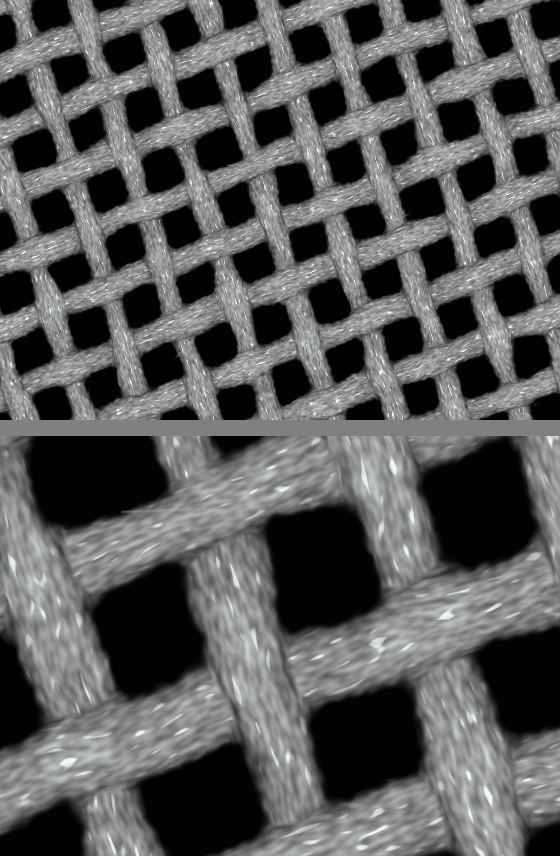
Top: the whole. Bottom: its middle third, enlarged.
This texture is drawn by a Shadertoy shader. Its source:

```glsl
// Slanted open plain weave of fuzzy grey fibre strands over black gaps.

// Lattice steps and one gap centre, in canvas heights
#define STEP_ACROSS vec2(0.1319, 0.0514)
#define STEP_DOWN   vec2(0.0441, -0.1398)
#define GAP_ORIGIN  vec2(0.0781, 0.6354)
// Strand shape, in lattice cells
#define HALF_WIDTH  vec2(0.195, 0.210)
#define CORNER      0.13
#define WOBBLE      0.085
#define EDGE_BLUR   0.0035
// Surface
#define GAP_COLOR   vec3(0.008)
#define FIBRE_TINT  vec3(0.99, 1.01, 1.0)
#define GLINT       0.34
#define HAIRS       12

const float PI = 3.14159265;

vec2 hash22(vec2 p) {
    vec3 q = fract(p.xyx * vec3(0.1031, 0.1030, 0.0973));
    q += dot(q, q.yzx + 33.33);
    return fract((q.xx + q.yz) * q.zy);
}

float cornerSlope(vec2 cell, vec2 f, vec2 corner) {
    float angle = 2.0 * PI * hash22(cell + corner).x;
    return dot(vec2(cos(angle), sin(angle)), f - corner);
}

float gradientNoise(vec2 p) {
    vec2 cell = floor(p), f = fract(p);
    vec2 w = f * f * f * (f * (f * 6.0 - 15.0) + 10.0);
    float low = mix(cornerSlope(cell, f, vec2(0, 0)), cornerSlope(cell, f, vec2(1, 0)), w.x);
    float high = mix(cornerSlope(cell, f, vec2(0, 1)), cornerSlope(cell, f, vec2(1, 1)), w.x);
    return mix(low, high, w.y);
}

float smoothMin(float a, float b, float k) {
    float h = max(k - abs(a - b), 0.0) / k;
    return min(a, b) - 0.25 * k * h * h;
}

// Brightness of one strand: side is -1..1 across it, lift is 1 where it lies on top
float strandTone(float across, float along, float side, float lift, float seed) {
    float sway = 0.05 * gradientNoise(vec2(across * 2.0 + seed, along * 1.7));
    vec2 fibre = vec2(across + sway, along);
    float roundness = max(1.0 - side * side, 0.0);
    float streak = gradientNoise(fibre * vec2(19.0, 5.0) + seed);
    float fine = gradientNoise(fibre * vec2(34.0, 13.0) + seed + 37.0);
    float speck = gradientNoise(fibre * vec2(25.0, 7.0) + seed + 71.0);
    float glint = smoothstep(0.27, 0.5, speck) * (0.4 + 0.6 * roundness);
    return 0.35 + 0.22 * sqrt(roundness) + 0.05 * lift
         + 0.20 * streak + 0.20 * fine + GLINT * glint;
}

float segmentDistance(vec2 p, vec2 a, vec2 b) {
    vec2 ab = b - a;
    return length(p - a - ab * clamp(dot(p - a, ab) / dot(ab, ab), 0.0, 1.0));
}

void mainImage(out vec4 fragColor, in vec2 fragCoord) {
    vec2 p = fragCoord / iResolution.y;
    float pixel = 1.0 / iResolution.y;

    // Lattice position: gaps at integers, strand crossings at halves
    vec2 uv = inverse(mat2(STEP_ACROSS, STEP_DOWN)) * (p - GAP_ORIGIN);
    uv += 0.06 * vec2(gradientNoise(uv * 0.45 + 5.0), gradientNoise(uv * 0.45 + 19.0));

    // Uneven strand edges, with loose fibres along them
    vec2 offset = fract(uv) - 0.5;
    vec2 wander = vec2(gradientNoise(uv * 1.35 + 43.0), gradientNoise(uv * 1.35 + 87.0));
    float fuzz = 0.025 * gradientNoise(uv * 11.0 + 23.0);
    vec2 edge = abs(offset + WOBBLE * wander.yx) - HALF_WIDTH - WOBBLE * wander + fuzz;
    vec2 side = 1.0 + edge / HALF_WIDTH;
    float cloth = smoothMin(edge.x, edge.y, CORNER) * length(STEP_ACROSS);
    float blur = max(EDGE_BLUR, pixel);
    float cover = 1.0 - smoothstep(-blur, blur, cloth);

    // Over and under alternate from crossing to crossing
    float weave = sin(PI * uv.x) * sin(PI * uv.y);
    vec2 height = 1.0 - side * side + 0.8 * vec2(-weave, weave);
    float acrossOnTop = smoothstep(-0.35, 0.35, height.y - height.x);
    float downTone = strandTone(uv.x, uv.y, side.x, -weave, 11.0);
    float acrossTone = strandTone(uv.y, uv.x, side.y, weave, 53.0);
    float tone = mix(downTone, acrossTone, acrossOnTop);

    // Darker rim and soft patches of wear
    tone *= mix(0.72, 1.0, smoothstep(0.0, 0.012, -cloth));
    tone += 0.07 * gradientNoise(uv * 1.9 + 61.0);
    vec3 color = mix(GAP_COLOR, FIBRE_TINT * clamp(tone, 0.0, 0.96), cover);

    // A few stray hairs
    for (int i = 0; i < HAIRS; i++) {
        vec2 seed = hash22(vec2(float(i) + 3.0, 17.0));
        vec2 start = seed * vec2(iResolution.x / iResolution.y, 1.0);
        float angle = 1.4 * hash22(seed * 91.0).x - 0.2;
        vec2 end = start + 0.06 * vec2(cos(angle), sin(angle));
        float hair = 1.0 - smoothstep(0.0, 0.0012 + pixel, segmentDistance(p, start, end));
        color = mix(color, FIBRE_TINT * 0.7, 0.4 * hair * smoothstep(0.015, 0.0, cloth));
    }
    fragColor = vec4(color, 1.0);
}
```
